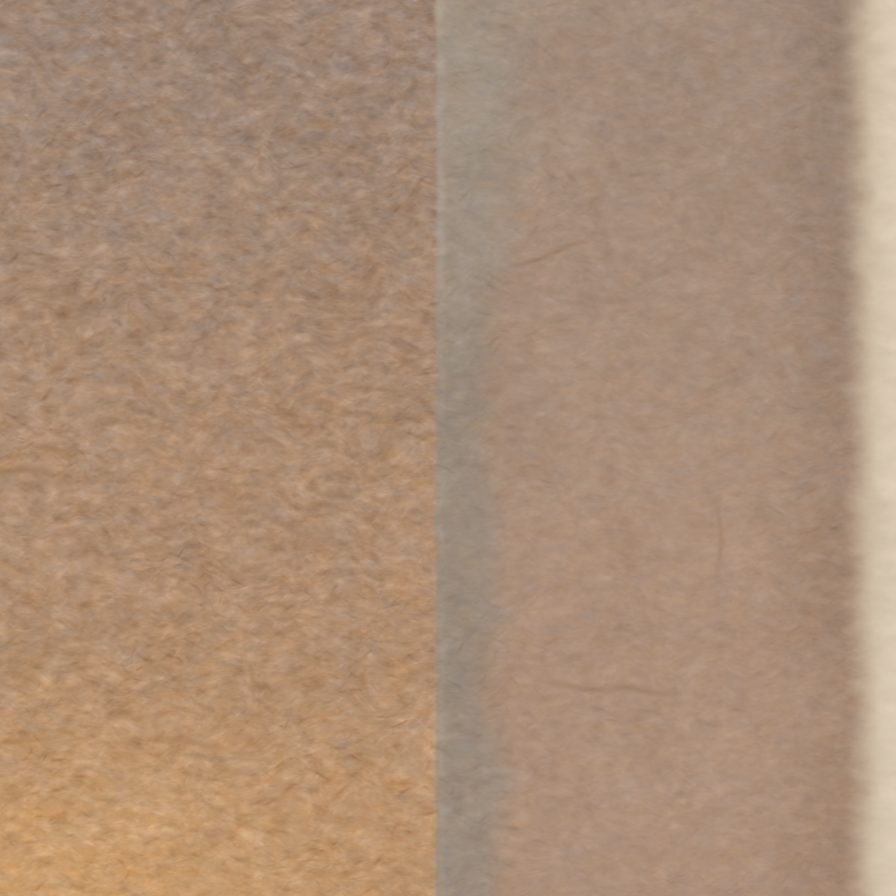
A three.js fragment shader for this texture:

```glsl
// Close view of a rough plaster corner: a warm wall, a grey turned edge,
// a smoother side face and a pale, fuzzy strip at the far right.
// Cellular splats give mottling and grain; cellular strokes give short cracks.
#define CORNER_X 0.487
#define BAND_WIDTH 0.092
#define STRIP_X 0.957
#define STRIP_BLUR 0.021
#define MOTTLE 0.016
#define GRAIN 0.066
#define TINT 0.022
#define FLECK_DEPTH 0.075
#define VEIN_DEPTH 0.030
#define CREASE_DEPTH 0.070

varying vec2 vUv;

vec3 hash3(vec2 p) {
  vec3 q = fract(vec3(p.xyx) * vec3(0.1031, 0.1030, 0.0973));
  q += dot(q, q.yxz + 33.33);
  return fract((q.xxy + q.yzz) * q.zyx);
}

// Signed smooth noise: one soft splat of random weight in each cell.
float cellNoise(vec2 p) {
  vec2 cell = floor(p);
  float sum = 0.0;
  for (int j = -1; j <= 1; j++) {
    for (int i = -1; i <= 1; i++) {
      vec2 id = cell + vec2(float(i), float(j));
      vec3 h = hash3(id + 71.0);
      vec2 d = p - id - h.xy;
      float k = max(0.0, 1.0 - dot(d, d));
      sum += (h.z * 2.0 - 1.0) * k * k;
    }
  }
  return sum;
}

float layered(vec2 p) {
  float sum = 0.0, gain = 0.55;
  for (int i = 0; i < 3; i++) {
    sum += gain * cellNoise(p);
    p = mat2(1.7, 0.9, -0.9, 1.7) * p + 13.7;
    gain *= 0.68;
  }
  return sum;
}

// Short bent strokes, one in some of the cells, mostly near level.
float flecks(vec2 p) {
  vec2 cell = floor(p);
  float sum = 0.0;
  for (int j = -1; j <= 1; j++) {
    for (int i = -1; i <= 1; i++) {
      vec2 id = cell + vec2(float(i), float(j));
      vec3 h = hash3(id + 17.0), g = hash3(id + 143.0);
      vec2 d = p - id - h.xy;
      float turn = (h.z - 0.45) * 1.9;
      d = vec2(cos(turn) * d.x + sin(turn) * d.y, cos(turn) * d.y - sin(turn) * d.x);
      d.y += (g.x - 0.5) * 1.4 * d.x * d.x;
      sum += g.y * g.y * exp(-d.x * d.x / 0.11 - d.y * d.y / 0.006);
    }
  }
  return sum;
}

// Soft stroke that fades out at both ends.
float crease(vec2 p, vec2 a, vec2 b) {
  vec2 ab = b - a;
  float t = clamp(dot(p - a, ab) / dot(ab, ab), 0.0, 1.0);
  float d = length(p - a - ab * t);
  return exp(-d * d / 0.000012) * (0.1 + 3.4 * t * (1.0 - t));
}

vec3 warmWall(vec2 p) {
  vec3 c = mix(vec3(0.664, 0.535, 0.430), vec3(0.602, 0.510, 0.445),
               smoothstep(0.4, 1.0, p.y));
  c = mix(vec3(0.715, 0.562, 0.422), c, smoothstep(0.0, 0.45, p.y));
  float glow = exp(-dot(p * vec2(2.8, 5.5), p * vec2(2.8, 5.5)));
  return c + vec3(0.065, 0.045, 0.0) * glow;
}

vec3 sideFace(vec2 p, float blotch) {
  vec3 c = mix(vec3(0.670, 0.555, 0.472), vec3(0.630, 0.540, 0.475),
               smoothstep(0.2, 1.0, p.y));
  c -= vec3(0.045, 0.040, 0.037) * smoothstep(0.84, 0.95, p.x);
  // Grey turned edge, fading into the face.
  float from = p.x - CORNER_X - 0.02 * blotch;
  float reach = BAND_WIDTH + 0.045 * smoothstep(0.6, 1.0, p.y);
  float grey = 1.0 - smoothstep(0.45 * reach, reach, from);
  vec3 band = mix(vec3(0.598, 0.535, 0.475), vec3(0.624, 0.566, 0.508),
                  smoothstep(0.5, 0.95, p.y));
  return mix(c, band, grey);
}

void main() {
  vec2 p = vUv;
  vec2 warp = vec2(cellNoise(p * 24.0), cellNoise(p * 24.0 + 50.0));
  vec2 q = p + 0.005 * warp;
  float blotch = layered(p * vec2(13.0, 18.0));
  float grain = layered(q * vec2(72.0, 120.0) + 9.0);
  float tint = layered(q * vec2(55.0, 85.0) + 80.0);

  // Base faces and the thin light rim at the corner.
  float cornerX = CORNER_X + 0.0016 * cellNoise(vec2(3.0, p.y * 60.0));
  float side = smoothstep(-0.003, 0.003, p.x - cornerX);
  vec3 color = mix(warmWall(p), sideFace(p, blotch), side);
  float rim = (p.x - cornerX - 0.005) / 0.005;
  color += 0.022 * exp(-rim * rim) * (1.0 + cellNoise(p * vec2(20.0, 45.0)));

  // Surface relief, rougher on the warm wall.
  float rough = mix(1.0, 0.5, side);
  color += MOTTLE * blotch + GRAIN * rough * grain;
  color += TINT * vec3(1.0, 0.0, -1.1) * tint * mix(1.0, 0.6, side);
  float patches = smoothstep(-0.5, 0.6, cellNoise(p * vec2(9.0, 14.0) + 31.0));
  float cracks = flecks(q * vec2(34.0, 42.0)) + 0.7 * flecks(q * 65.0 + 20.0);
  float chips = flecks(q * 58.0 + 300.0);
  color -= FLECK_DEPTH * rough * cracks * mix(0.35, 1.1, patches) * vec3(0.9, 1.0, 1.0);
  color += 0.5 * FLECK_DEPTH * rough * chips + 0.011 * rough;
  float vein = 1.0 - smoothstep(0.0, 0.09, abs(layered(q * vec2(11.0, 26.0))));
  color -= VEIN_DEPTH * rough * vein * patches * smoothstep(-0.2, 0.3, grain);

  // Longer creases.
  float cut = crease(q, vec2(0.560, 0.70), vec2(0.665, 0.73))
            + 0.7 * crease(q, vec2(0.800, 0.45), vec2(0.800, 0.35))
            + crease(q, vec2(0.600, 0.238), vec2(0.760, 0.230))
            + crease(q, vec2(-0.04, 0.475), vec2(0.065, 0.472))
            + 0.7 * crease(q, vec2(0.280, 0.59), vec2(0.475, 0.645))
            + 0.6 * crease(q, vec2(0.220, 0.45), vec2(0.385, 0.385))
            + crease(q, vec2(-0.04, 0.170), vec2(0.075, 0.176))
            + 0.8 * crease(q, vec2(0.165, 0.180), vec2(0.265, 0.165));
  color -= CREASE_DEPTH * cut * (0.8 + 0.9 * grain) * vec3(0.9, 1.0, 1.1);

  // Pale strip with a fibrous edge.
  float fibre = cellNoise(vec2(p.x * 22.0 - p.y * 8.0, p.y * 85.0));
  float edge = STRIP_X + 0.006 * (0.5 - p.y) + 0.005 * fibre + 0.004 * blotch;
  float strip = smoothstep(-STRIP_BLUR, STRIP_BLUR, p.x - edge);
  vec3 pale = mix(vec3(0.790, 0.712, 0.620), vec3(0.850, 0.785, 0.695),
                  smoothstep(0.955, 1.0, p.x));
  color = mix(color, pale + 0.016 * fibre + 0.015 * grain, strip);

  gl_FragColor = vec4(clamp(color, 0.0, 1.0), 1.0);
}
```
